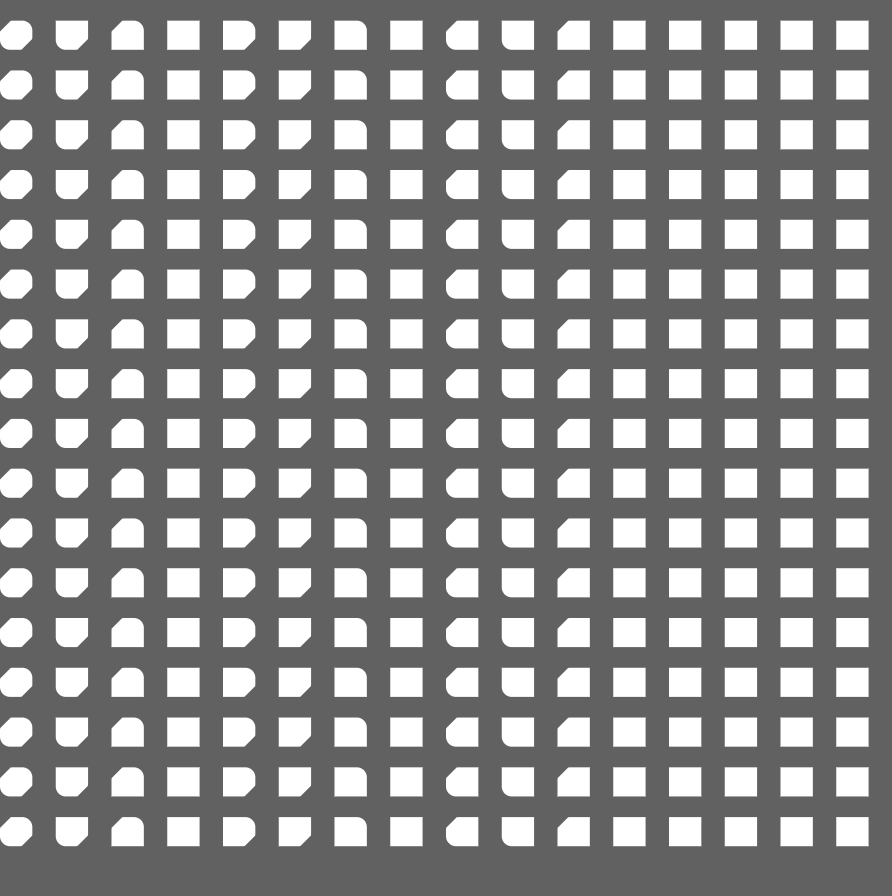
Write a WebGL 2 fragment shader that draws this pattern.

```glsl
#version 300 es
precision highp float;

uniform vec2 u_resolution;
out vec4 fragColor;

const vec3 GROUND_COLOR = vec3(0.38);
const vec3 TILE_COLOR = vec3(1.0);
const vec2 GRID_CELLS = vec2(16.0, 18.0);
const vec2 TILE_FILL = vec2(0.58, 0.585);   // tile size as a share of its cell
const float FIRST_ROW = 1.0;                // the row below stays empty

// Corner sizes as shares of the canvas height
const float ROUND_RADIUS = 0.0112;
const float BLUNT_RADIUS = 0.0146;
const float CHAMFER_LEG = 0.0121;

float roundedBox(vec2 p, vec2 halfSize, float radius) {
    vec2 q = abs(p) - halfSize + radius;
    return length(max(q, 0.0)) + min(max(q.x, q.y), 0.0) - radius;
}

float chamferLine(vec2 p, vec2 halfSize, float leg) {
    vec2 q = abs(p) - halfSize;
    return (q.x + q.y + leg) * inversesqrt(2.0);
}

// Column bits close the top, bottom, left and right sides in turn;
// a corner is cut only where both of its sides are open.
bool cornerIsCut(vec2 p, int column) {
    int verticalBit = p.y > 0.0 ? 1 : 2;
    int horizontalBit = p.x < 0.0 ? 4 : 8;
    return (column & (verticalBit | horizontalBit)) == 0;
}

float tileDistance(vec2 p, vec2 halfSize, int column) {
    if (!cornerIsCut(p, column)) return roundedBox(p, halfSize, 0.0);

    // Upper left and lower right are chamfered, the other two rounded
    if (p.x * p.y < 0.0) {
        return max(roundedBox(p, halfSize, BLUNT_RADIUS),
                   chamferLine(p, halfSize, CHAMFER_LEG));
    }
    return roundedBox(p, halfSize, ROUND_RADIUS);
}

void main() {
    float pixel = 1.0 / u_resolution.y;
    vec2 canvas = u_resolution * pixel;
    vec2 pitch = canvas / GRID_CELLS;

    // Shift by half a gap so that each tile sits in the middle of its cell
    vec2 grid = gl_FragCoord.xy * pixel / pitch + 0.5 * (1.0 - TILE_FILL);
    vec2 cell = floor(grid);
    vec2 local = (fract(grid) - 0.5) * pitch;

    float dist = tileDistance(local, 0.5 * TILE_FILL * pitch, int(cell.x));
    float coverage = clamp(0.5 - dist / pixel, 0.0, 1.0);

    // Keep only whole columns and the filled rows
    bool inside = cell.x < GRID_CELLS.x && cell.y >= FIRST_ROW && cell.y < GRID_CELLS.y;
    coverage *= inside ? 1.0 : 0.0;

    fragColor = vec4(mix(GROUND_COLOR, TILE_COLOR, coverage), 1.0);
}
```
